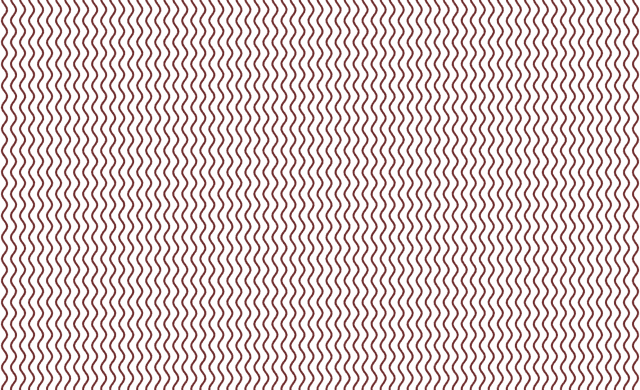
This pattern is drawn by a Shadertoy shader. Its source:

```glsl
// Thin maroon wavy lines running down a white ground, with slightly rough inked edges.

const float TAU = 6.2831853;

vec2 hashGradient(vec2 cell) {
    float h = fract(sin(dot(cell, vec2(127.1, 311.7))) * 43758.5);
    return vec2(cos(TAU * h), sin(TAU * h));
}

float gradientNoise(vec2 p) {
    vec2 i = floor(p), f = fract(p);
    vec2 u = f * f * (3.0 - 2.0 * f);
    float a = dot(hashGradient(i), f);
    float b = dot(hashGradient(i + vec2(1, 0)), f - vec2(1, 0));
    float c = dot(hashGradient(i + vec2(0, 1)), f - vec2(0, 1));
    float d = dot(hashGradient(i + vec2(1, 1)), f - vec2(1, 1));
    return mix(mix(a, b, u.x), mix(c, d, u.x), u.y);
}

void mainImage(out vec4 fragColor, in vec2 fragCoord) {
    // Lengths are fractions of the canvas height
    vec2 p = fragCoord / iResolution.y;
    float pixel = 1.0 / iResolution.y;
    float spacing = iResolution.x / iResolution.y / 71.0;

    // Eighteen waves from top to bottom, shared by every line
    float amplitude = 0.0064;
    float phase = TAU * (18.0 * (1.0 - p.y) + 0.046);
    float sway = -amplitude * cos(phase);
    float slope = amplitude * TAU * 18.0 * sin(phase);

    // Distance to the nearest line, corrected for its slant
    float across = (fract((p.x - sway) / spacing) - 0.5) * spacing;
    float dist = abs(across) / sqrt(1.0 + slope * slope);

    // Rough edge and uneven ink
    float halfWidth = 0.00255 + 0.0007 * gradientNoise(p * 230.0);
    float ink = 1.0 - smoothstep(-0.75 * pixel, 0.75 * pixel, dist - halfWidth);
    float mottle = 0.5 + 0.7 * gradientNoise(p * 150.0 + 31.0);
    vec3 maroon = mix(vec3(0.40, 0.14, 0.14), vec3(0.47, 0.21, 0.21), mottle);

    fragColor = vec4(mix(vec3(0.995), maroon, ink), 1.0);
}
```
